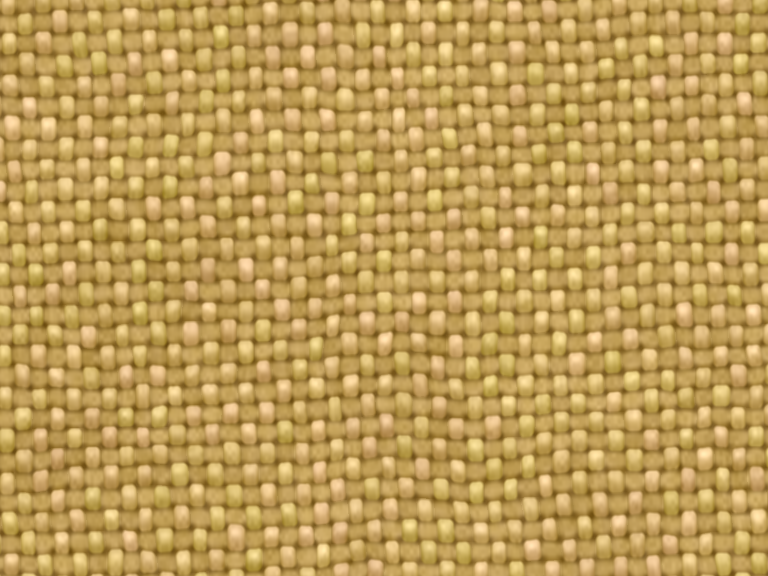
This texture is drawn by a WebGL 2 fragment shader. Its source:

```glsl
#version 300 es
precision highp float;
// Plain-woven golden cloth, about 44 by 28 threads, tilted slightly.
// Checkered upright stitches bulge over horizontal threads, with shadowed
// gaps at the crossings; hashes and noise vary every stitch and fibre.

uniform vec2 u_resolution;
out vec4 outColor;

float hash(vec2 p) {
  return fract(sin(dot(p, vec2(127.1, 311.7))) * 43758.5453);
}

float noise(vec2 p) {
  vec2 i = floor(p), f = fract(p);
  f = f * f * (3.0 - 2.0 * f);
  return mix(mix(hash(i), hash(i + vec2(1, 0)), f.x),
             mix(hash(i + vec2(0, 1)), hash(i + vec2(1, 1)), f.x), f.y);
}

float roundedBox(vec2 p, vec2 halfSize, float radius) {
  vec2 d = abs(p) - halfSize + radius;
  return length(max(d, 0.0)) + min(max(d.x, d.y), 0.0) - radius;
}

// Horizontal thread, visible between the upright stitches
vec3 weftColor(vec2 q) {
  vec2 cell = floor(q), f = fract(q) - 0.5;
  float profile = 1.0 - smoothstep(0.2, 0.58, abs(f.y - 0.03));
  vec3 color = mix(vec3(0.63, 0.49, 0.21), vec3(0.775, 0.64, 0.365), profile);
  return color + 0.07 * (hash(cell + 41.0) - 0.5);
}

// Dark gap around the nearest thread crossing
float gapShade(vec2 q) {
  vec2 corner = floor(q + 0.5);
  vec2 d = (q - corner - vec2(0.0, 0.02)) / vec2(0.23, 0.24);
  return exp(-dot(d, d)) * (0.65 + 0.5 * hash(corner + 9.0));
}

// Upright stitch, lit from above and worn unevenly
vec3 stitchColor(vec2 d, vec2 cell) {
  float lit = smoothstep(-0.55, 0.36, d.y + 0.1 * (hash(cell + 3.0) - 0.5));
  vec3 color = mix(vec3(0.72, 0.585, 0.3), vec3(0.89, 0.76, 0.505), lit);
  vec2 s = (d - vec2(-0.02, 0.2)) / vec2(0.3, 0.25);
  color += vec3(0.10, 0.105, 0.12) * exp(-dot(s, s)) * (0.3 + hash(cell + 17.0));
  color -= vec3(0.10, 0.10, 0.13) * smoothstep(0.2, 0.5, abs(d.x));
  // Some stitches lean pink, others yellow
  color += vec3(0.015, -0.012, 0.04) * (2.0 * hash(cell + 29.0) - 1.0);
  return color + 0.06 * (hash(cell + 53.0) - 0.5);
}

void main() {
  // Tilt the cloth, then let the threads wander a little
  vec2 p = gl_FragCoord.xy / u_resolution.y;
  float tilt = 0.03;
  vec2 r = mat2(cos(tilt), -sin(tilt), sin(tilt), cos(tilt)) * p;
  vec2 q = r * vec2(33.0, 27.7) + 20.0;
  q += 0.35 * (vec2(noise(r * 6.0), noise(r * 6.0 + 31.0)) - 0.5);
  q += 0.16 * (vec2(noise(q * 0.9), noise(q * 0.9 + 57.0)) - 0.5);

  vec3 color = weftColor(q);
  color = mix(color, vec3(0.47, 0.34, 0.11), 0.85 * min(gapShade(q), 1.0));

  // Lay the nearby stitches of the checker over the weft
  for (int y = -1; y <= 1; y++) {
    for (int x = -1; x <= 1; x++) {
      vec2 cell = floor(q) + vec2(x, y);
      if (mod(cell.x + cell.y, 2.0) > 0.5) continue;
      vec2 jitter = vec2(hash(cell), hash(cell + 7.0)) - 0.5;
      vec2 d = q - cell - 0.5 - 0.1 * jitter;
      vec2 halfSize = vec2(0.45, 0.55) + 0.07 * jitter.yx;
      float dist = roundedBox(d, halfSize, 0.28);
      float shadow = 1.0 - smoothstep(-0.1, 0.2,
        roundedBox(d + vec2(-0.04, 0.08), halfSize, 0.28));
      color *= 1.0 - vec3(0.10, 0.11, 0.16) * shadow;
      float cover = 1.0 - smoothstep(-0.11, 0.07, dist);
      color = mix(color, stitchColor(d, cell), cover);
    }
  }

  // Fibre grain and broad unevenness of the dye
  float grain = noise(q * vec2(5.0, 4.0)) - 0.5;
  float blotch = noise(q * 1.7 + 80.0) - 0.5;
  color += 0.075 * grain + vec3(0.035, 0.035, 0.07) * blotch;
  color += 0.03 * (noise(r * 4.0 + 12.0) - 0.5);
  outColor = vec4(clamp(color, 0.0, 1.0), 1.0);
}
```
